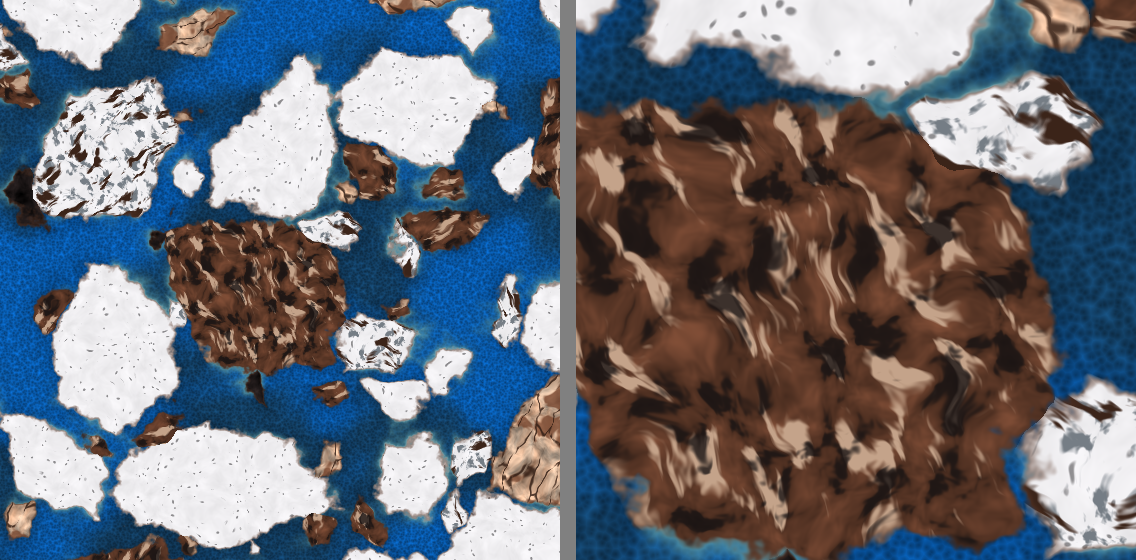
Left, the full canvas; right, a detail of the centre.
Give the GLSL for this texture, as a three.js fragment shader.

```glsl
#define GRAIN_CELL 0.29
#define FINES_CELL 0.125
#define SOFTNESS 0.003
#define ROUGHNESS 0.009
#define PORE_GRAIN 0.75
#define QUARTZ vec3(0.94, 0.935, 0.945)
#define TAN vec3(0.77, 0.64, 0.54)
#define BROWN vec3(0.33, 0.20, 0.14)
#define INK vec3(0.10, 0.08, 0.08)
#define BLUE vec3(0.03, 0.35, 0.67)
#define DEEP_BLUE vec3(0.07, 0.24, 0.38)
#define TEAL vec3(0.40, 0.66, 0.70)

varying vec2 vUv;

struct Grain { float d; vec2 key; vec2 local; };

float hash(vec2 p) {
  vec3 q = fract(p.xyx * 0.1031);
  q += dot(q, q.yzx + 33.33);
  return fract((q.x + q.y) * q.z);
}

vec2 hash2(vec2 p) { return vec2(hash(p), hash(p + 57.3)); }

// Distance to the nearest point, and the gap to the second nearest
vec2 cellular(vec2 p) {
  vec2 id = floor(p);
  vec2 best = vec2(4.0);
  for (int j = -1; j <= 1; j++)
    for (int i = -1; i <= 1; i++) {
      vec2 c = id + vec2(float(i), float(j));
      float d = length(c + hash2(c) - p);
      best = d < best.x ? vec2(d, best.x) : vec2(best.x, min(best.y, d));
    }
  return vec2(best.x, best.y - best.x);
}

// Layered, rotated sines, roughly -0.8 to 0.8
float waves(vec2 p) {
  float sum = 0.0, amp = 0.5;
  for (int i = 0; i < 5; i++) {
    p = mat2(1.3, -1.1, 1.1, 1.3) * p + 1.7;
    sum += amp * sin(p.x + sin(p.y * 0.8)) * cos(p.y + 0.7 * sin(p.x));
    amp *= 0.62;
  }
  return sum;
}

// Irregular convex polygon cut by seven random half planes
float polygon(vec2 p, float radius, vec2 key) {
  float d = -9.0;
  for (int i = 0; i < 7; i++) {
    vec2 r = hash2(key + float(i) * 13.7);
    float a = (float(i) + 0.8 * r.x) * 0.8976;
    d = max(d, dot(p, vec2(cos(a), sin(a))) - radius * mix(0.65, 1.2, r.y));
  }
  return d;
}

// Closest grain of one size class, parted from its neighbours
Grain scatter(vec2 p, float size, float seed, vec2 radii, float density) {
  vec2 q = p / size;
  float first = 9.0, second = 9.0;
  Grain g = Grain(9.0, vec2(0.0), vec2(0.0));
  for (int j = -1; j <= 1; j++)
    for (int i = -1; i <= 1; i++) {
      vec2 id = floor(q) + vec2(float(i), float(j));
      vec2 key = id + seed;
      if (hash(key + 11.9) > density) continue;
      float turn = 6.2832 * hash(key + 3.1);
      float c = cos(turn), s = sin(turn);
      vec2 local = mat2(c, s, -s, c) * (q - id - 0.5 - 0.6 * (hash2(key) - 0.5));
      float stretch = sqrt(1.0 + 1.2 * pow(hash(key + 5.3), 2.0));
      float radius = mix(radii.x, radii.y, hash(key + 7.7));
      float d = polygon(local * vec2(1.0 / stretch, stretch), radius, key);
      second = min(second, max(first, d));
      if (d < first) { first = d; g.key = key; g.local = local * size; }
    }
  g.d = size * max(first, 0.5 * (first - second) + 0.015);
  return g;
}

// Mineral colour: quartz, sooty quartz, cracked feldspar, lithic, opaque
vec3 mineral(float kind, vec2 p) {
  float mottle = waves(p * 50.0);
  float streak = waves(p * vec2(28.0, 75.0));
  float specks = smoothstep(0.17, 0.06, cellular(p * 62.0).x) * smoothstep(-0.1, 0.2, mottle);
  vec3 quartz = QUARTZ * (1.0 + 0.05 * mottle) - 0.4 * specks;
  if (kind < 0.56) return quartz;
  if (kind < 0.69) {
    float veil = smoothstep(0.1, 0.5, waves(p * 80.0));
    float soot = smoothstep(0.2, 0.5, streak);
    return mix(mix(quartz, vec3(0.46, 0.49, 0.52), veil), BROWN * 0.7, soot);
  }
  if (kind < 0.80) {
    vec2 bent = p + 0.008 * waves(p * 20.0);
    float crack = smoothstep(0.13, 0.02, cellular(bent * vec2(15.0, 42.0)).y);
    vec3 body = TAN * (1.02 + 0.45 * mottle) + vec3(0.04, -0.02, -0.05) * streak;
    body = mix(body, vec3(0.46, 0.27, 0.18), 0.8 * smoothstep(0.12, 0.4, waves(p * 24.0)));
    return mix(body, BROWN * 0.6, 0.85 * crack * smoothstep(-0.3, 0.1, streak));
  }
  if (kind > 1.03) return INK * (1.0 + mottle);
  vec3 body = mix(BROWN * (1.0 + 0.6 * mottle), TAN, smoothstep(0.15, 0.5, streak));
  return mix(body, INK, 0.8 * smoothstep(0.12, 0.45, -mottle));
}

void main() {
  // Bend and roughen the grain outlines
  vec2 p = vUv + 0.02 * vec2(waves(vUv * 12.0), waves(vUv * 12.0 + 9.0));
  float rough = ROUGHNESS * waves(vUv * 45.0);
  Grain g = scatter(p, GRAIN_CELL, 17.0, vec2(0.24, 0.59), 0.96);
  Grain fines = scatter(p, FINES_CELL, 61.0, vec2(0.27, 0.5), 0.65);
  float kind = fract(dot(g.key, vec2(0.755, 0.570)));

  // Small grains sit in the gaps and are more often dark
  fines.d += 0.8 * max(0.0, 0.03 - g.d);
  if (fines.d < g.d) {
    g = fines;
    kind = mix(0.38, 1.1, hash(g.key + 2.3));
  }
  float d = g.d + rough;

  // Blue pore filling with drifting depth, fine noise and teal halos
  float depth = smoothstep(-0.3, 0.3, waves(vUv * 4.0));
  float dust = 0.6 * cellular(vUv * 200.0).x + 0.4 * cellular(vUv * 117.0).x;
  vec3 pore = mix(DEEP_BLUE, BLUE, depth);
  pore *= 1.0 + PORE_GRAIN * (dust - 0.45);
  pore *= 1.0 - 0.25 * exp(-max(d, 0.0) / 0.012);
  float halo = exp(-max(d, 0.0) / 0.008) * smoothstep(-0.1, 0.35, waves(vUv * 9.0 + 5.0));
  pore = mix(pore, TEAL, 0.85 * halo);

  // Grain body with a thin brown rim
  vec3 body = mineral(kind, g.local + g.key * 3.7);
  body = mix(body, BROWN, 0.55 * smoothstep(0.006, 0.0, abs(d + 0.001)));
  vec3 color = mix(pore, body, smoothstep(SOFTNESS, -SOFTNESS, d));
  gl_FragColor = vec4(clamp(color, 0.0, 1.0), 1.0);
}
```
